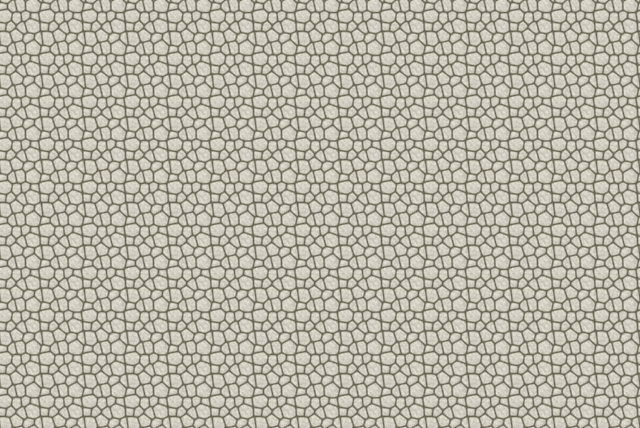
Write a Shadertoy shader that draws this texture.

```glsl
const vec2 REPEATS = vec2(15.0, 10.0);   // identical tiles across and down
const float STONES = 4.0;                // stone seeds per tile side, even
const vec3 JOINT_COLOR = vec3(0.41, 0.39, 0.32);
const vec3 STONE_SHADE = vec3(0.775, 0.755, 0.715);
const vec3 STONE_LIGHT = vec3(0.885, 0.875, 0.825);

// Integer hash of a cell that wraps after `period` cells
vec3 hash3(vec2 cell, float period, uint seed) {
    uvec3 v = uvec3(uvec2(mod(cell, period) + 0.5), seed) * 1664525u + 1013904223u;
    for (int i = 0; i < 2; i++) {
        v.x += v.y * v.z;
        v.y += v.z * v.x;
        v.z += v.x * v.y;
        v ^= v >> 16u;
    }
    return vec3(v & 65535u) / 65535.0;
}

// Gradient noise that wraps after `period` cells
float cornerSlope(vec2 cell, vec2 offset, float period) {
    float angle = 6.2832 * hash3(cell, period, 5u).x;
    return dot(vec2(cos(angle), sin(angle)), offset);
}

float gradientNoise(vec2 p, float period) {
    vec2 i = floor(p), f = fract(p);
    vec2 u = f * f * f * (f * (f * 6.0 - 15.0) + 10.0);
    vec2 e = vec2(1.0, 0.0);
    float low = mix(cornerSlope(i, f, period), cornerSlope(i + e, f - e, period), u.x);
    float high = mix(cornerSlope(i + e.yx, f - e.yx, period),
                     cornerSlope(i + e.xx, f - e.xx, period), u.x);
    return mix(low, high, u.y);
}

// Seed of a cell: xy = position, z = weight that enlarges the stone
vec3 stoneSeed(vec2 cell, float count) {
    vec3 h = hash3(cell, count, 11u);
    float stagger = 0.5 * mod(cell.y, 2.0);
    float large = 1.0 - step(0.5, mod(cell.x + 2.0 * cell.y, 4.0));
    vec2 position = cell + 0.5 + 0.62 * (h.xy - 0.5) * (1.0 - 0.4 * large);
    return vec3(position + vec2(stagger, 0.0), 0.24 * large + 0.14 * h.z);
}

// Weighted Voronoi: x = rounded distance to the joint, yz = direction to it
vec3 stoneEdge(vec2 p, float count, float sharpness) {
    vec2 base = floor(p), owner = base;
    vec3 nearest = vec3(0.0);
    float best = 1e3;
    for (int y = -2; y <= 2; y++)
    for (int x = -2; x <= 2; x++) {
        vec2 cell = base + vec2(x, y);
        vec3 seed = stoneSeed(cell, count);
        vec2 d = seed.xy - p;
        float power = dot(d, d) - seed.z;
        if (power < best) { best = power; nearest = seed; owner = cell; }
    }

    // Soft minimum over the borders rounds the corners
    float total = 1e-6;
    vec2 direction = vec2(0.0);
    for (int y = -2; y <= 2; y++)
    for (int x = -2; x <= 2; x++) {
        vec2 cell = base + vec2(x, y);
        if (cell == owner) continue;
        vec3 seed = stoneSeed(cell, count);
        vec2 d = seed.xy - p, across = seed.xy - nearest.xy;
        float gap = length(across);
        float border = (dot(d, d) - seed.z - best) / (2.0 * gap);
        float share = exp(-sharpness * border);
        total += share;
        direction += share * across / gap;
    }
    return vec3(-log(total) / sharpness, direction / total);
}

// Fine grain, with a brighter rim on the upper left
vec3 stoneColor(vec2 tile, vec3 edge) {
    float grain = gradientNoise(tile * 13.0, 13.0) + 0.6 * gradientNoise(tile * 23.0, 23.0);
    float rim = exp(-6.0 * max(edge.x, 0.0)) * dot(edge.yz, vec2(-0.6, 0.8));
    float light = 0.46 + 1.0 * grain + 0.4 * rim;
    return mix(STONE_SHADE, STONE_LIGHT, clamp(light, 0.0, 1.0));
}

void mainImage(out vec4 fragColor, in vec2 fragCoord) {
    vec2 tile = fragCoord / iResolution.xy * REPEATS;
    float pixel = STONES * REPEATS.y / iResolution.y;
    vec3 edge = stoneEdge(tile * STONES, STONES, 20.0);

    // Sunken joints with an even slope and slightly worn borders
    float wear = 0.02 * gradientNoise(tile * 16.0, 16.0);
    float face = clamp((edge.x + wear) / max(0.135, 1.1 * pixel), 0.0, 1.0);
    vec3 color = mix(JOINT_COLOR, stoneColor(tile, edge), face);
    fragColor = vec4(color, 1.0);
}
```
